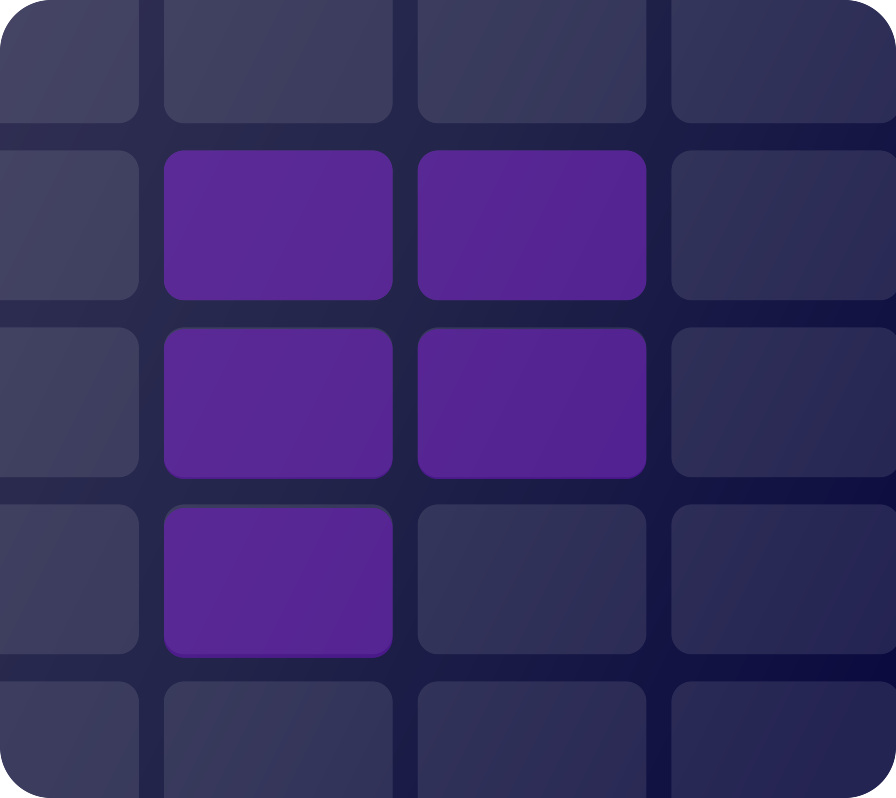
A Shadertoy shader for this background:

```glsl
const vec2 PITCH = vec2(0.3180, 0.2218);
const vec2 FIRST_CENTER = vec2(0.0307, 0.0522);
const vec2 TILE_HALF = vec2(0.1433, 0.0939);
const float TILE_RADIUS = 0.0255;
const float PANEL_RADIUS = 0.064;
const float ROW_SLIP = 0.0022;

const vec3 DUSK = vec3(0.190, 0.186, 0.325);
const vec3 SLATE = vec3(0.135, 0.142, 0.290);
const vec3 NAVY = vec3(0.046, 0.044, 0.250);
const vec3 VIOLET = vec3(0.465, 0.080, 0.800);
const vec3 PAPER = vec3(1.0);

float roundedBox(vec2 p, vec2 halfSize, float radius) {
    vec2 q = abs(p) - halfSize + radius;
    return length(max(q, 0.0)) + min(max(q.x, q.y), 0.0) - radius;
}

// Antialiased coverage of a signed distance
float coverage(float dist, float pixel) {
    return 1.0 - smoothstep(-0.5 * pixel, 0.5 * pixel, dist);
}

// Diagonal three-stop gradient, darkest at the lower right
vec3 backdrop(vec2 p, vec2 size) {
    vec2 direction = vec2(1.0, -0.5);
    float t = dot(p - vec2(0.0, size.y), direction) / (size.x + 0.5 * size.y);
    vec3 color = mix(DUSK, SLATE, clamp(t / 0.42, 0.0, 1.0));
    return mix(color, NAVY, clamp((t - 0.42) / 0.52, 0.0, 1.0));
}

// Staircase of highlighted cells in the two middle columns
float isHighlighted(vec2 cell) {
    float column = step(0.5, cell.x) * step(cell.x, 2.5);
    float row = step(cell.x - 0.5, cell.y) * step(cell.y, 3.5);
    return column * row;
}

void mainImage(out vec4 fragColor, in vec2 fragCoord) {
    float pixel = 1.0 / iResolution.y;
    vec2 size = iResolution.xy * pixel;
    vec2 p = fragCoord * pixel;

    // Repeating tile grid
    vec2 grid = (p - FIRST_CENTER) / PITCH;
    vec2 cell = floor(grid + 0.5);
    vec2 local = (grid - cell) * PITCH;

    // Translucent pale tiles
    vec3 color = backdrop(p, size);
    float tile = coverage(roundedBox(local, TILE_HALF, TILE_RADIUS), pixel);
    color = mix(color, vec3(1.0), 0.10 * tile);

    // Violet sheets slip slightly further down on each lower row
    vec2 slipped = local + vec2(0.0, (3.0 - cell.y) * ROW_SLIP);
    float sheet = coverage(roundedBox(slipped, TILE_HALF, TILE_RADIUS), pixel);
    color = mix(color, VIOLET, 0.5 * sheet * isHighlighted(cell));

    // Rounded outer panel
    float panel = coverage(roundedBox(p - 0.5 * size, 0.5 * size, PANEL_RADIUS), pixel);
    fragColor = vec4(mix(PAPER, color, panel), 1.0);
}
```
